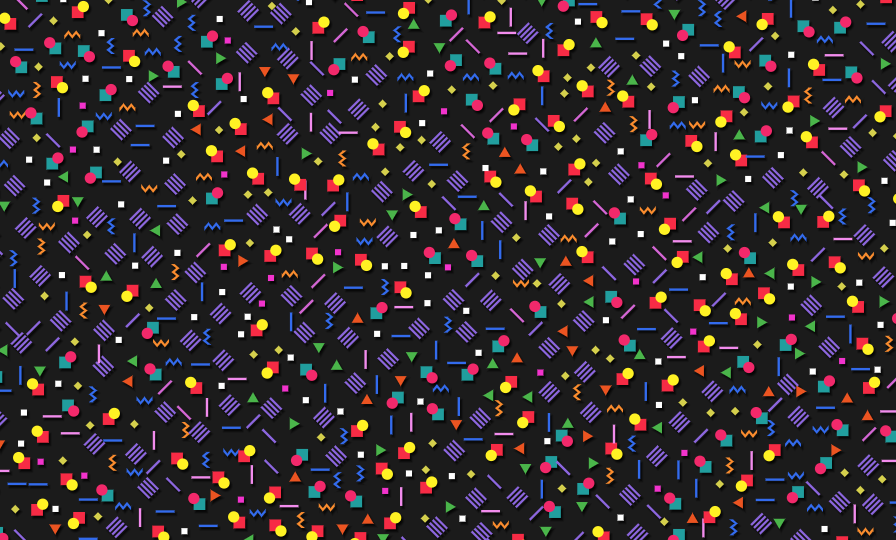
A Shadertoy shader for this pattern:

```glsl
// Retro confetti: bright geometric motifs with soft drop shadows on charcoal.

// Layout, in design units (the canvas is DESIGN_HEIGHT units tall)
const float DESIGN_HEIGHT = 460.0;
const mat2  LATTICE = mat2(20.9, 6.2, 5.1, 21.2);  // tilted triangular lattice
const float JITTER = 4.6;
const float WANDER = 5.0;
const float WANDER_LENGTH = 150.0;
// Motif sizes
const vec2  LINE_HALF = vec2(8.0, 1.0);
const vec2  HATCH_HALF = vec2(7.0, 0.95);
const float HATCH_STEP = 3.5;
const float PAIR_SQUARE = 5.0;
const float PAIR_CIRCLE = 4.8;
const float PAIR_OFFSET = 2.4;
const float SMALL_SQUARE = 2.6;
const vec2  TRIANGLE = vec2(5.0, 8.6);             // half base, height
const vec3  ZIGZAG = vec3(6.8, 2.0, 6.6);          // half length, amplitude, period
const float ZIGZAG_HALF_WIDTH = 0.95;
// Shadow
const vec2  SHADOW_OFFSET = vec2(1.6, -2.2);
const float SHADOW_SOFTNESS = 1.8;
const float SHADOW_STRENGTH = 0.8;
// Colours
const vec3 CHARCOAL = vec3(0.105);
const vec3 PURPLE   = vec3(0.55, 0.40, 0.87);
const vec3 RED      = vec3(0.97, 0.17, 0.27);
const vec3 TEAL     = vec3(0.13, 0.62, 0.62);
const vec3 YELLOW   = vec3(1.00, 0.95, 0.14);
const vec3 PINK     = vec3(0.95, 0.16, 0.42);
const vec3 BLUE     = vec3(0.20, 0.42, 0.93);
const vec3 ORANGE   = vec3(0.98, 0.55, 0.18);
const vec3 GREEN    = vec3(0.29, 0.71, 0.29);
const vec3 RUST     = vec3(0.92, 0.33, 0.13);
const vec3 WHITE    = vec3(1.00);
const vec3 MAGENTA  = vec3(0.95, 0.20, 0.80);
const vec3 OLIVE    = vec3(0.83, 0.81, 0.30);
const vec3 ORCHID   = vec3(0.83, 0.40, 0.83);
const vec3 ROSE     = vec3(0.95, 0.55, 0.93);
// Motif kinds: the first BIG_KINDS are large, the rest small; shares sum to 1 in each group
const int HATCH = 0, PAIR = 1, LINE = 2, ZIG = 3, WEDGE = 4, BLOCK = 5;
const int KINDS = 14, BIG_KINDS = 3;
const int SHAPE[14] = int[14](HATCH, PAIR, PAIR,
    LINE, ZIG, ZIG, WEDGE, WEDGE, BLOCK, BLOCK, BLOCK, LINE, LINE, LINE);
const float DIAGONAL[14] = float[14](1., 0., 0., 0., 0., 0., 0., 0., 0., 0., 1., 1., 1., 0.);
const float SHARE[14] = float[14](0.37, 0.38, 0.25,
    0.135, 0.12, 0.07, 0.12, 0.055, 0.13, 0.05, 0.12, 0.07, 0.065, 0.065);
const vec3 INK[14] = vec3[14](PURPLE, RED, TEAL,
    BLUE, BLUE, ORANGE, GREEN, RUST, WHITE, MAGENTA, OLIVE, PURPLE, ORCHID, ROSE);

// Integer hash giving three values in 0..1
vec3 hash3(ivec3 cell) {
    uvec3 v = uvec3(cell) * 1664525u + 1013904223u;
    v.x += v.y * v.z; v.y += v.z * v.x; v.z += v.x * v.y;
    v ^= v >> 16u;
    v.x += v.y * v.z; v.y += v.z * v.x; v.z += v.x * v.y;
    return vec3(v >> 8u) / exp2(24.0);
}

float box(vec2 p, vec2 halfSize) {
    vec2 d = abs(p) - halfSize;
    return length(max(d, 0.0)) + min(max(d.x, d.y), 0.0);
}

// Distances to the main part (x) and the accent circle (y)
vec2 motif(vec2 p, int shape) {
    float body = 0.0, accent = 1000.0;
    if (shape == HATCH) {
        p.y -= HATCH_STEP * clamp(floor(p.y / HATCH_STEP) + 0.5, -1.5, 1.5);
        body = box(p, HATCH_HALF);
    } else if (shape == PAIR) {
        body = box(p + PAIR_OFFSET, vec2(PAIR_SQUARE));
        accent = length(p - PAIR_OFFSET) - PAIR_CIRCLE;
    } else if (shape == LINE) {
        body = box(p, LINE_HALF);
    } else if (shape == ZIG) {
        float wave = ZIGZAG.y * (4.0 * abs(fract(p.x / ZIGZAG.z) - 0.5) - 1.0);
        float slope = 4.0 * ZIGZAG.y / ZIGZAG.z;
        float stroke = abs(p.y - wave) / sqrt(1.0 + slope * slope) - ZIGZAG_HALF_WIDTH;
        body = max(stroke, abs(p.x) - ZIGZAG.x);
    } else if (shape == WEDGE) {
        float side = dot(vec2(abs(p.x), p.y - 0.5 * TRIANGLE.y), normalize(TRIANGLE.yx));
        body = max(side, -p.y - 0.5 * TRIANGLE.y);
    } else body = box(p, vec2(SMALL_SQUARE));
    return vec2(body, accent);
}

void mainImage(out vec4 fragColor, in vec2 fragCoord) {
    float pixel = DESIGN_HEIGHT / iResolution.y;
    vec2 p = fragCoord * pixel;
    ivec2 home = ivec2(floor(inverse(LATTICE) * p + 0.5));
    vec4 paint = vec4(0.0);
    float shadow = 0.0;
    for (int n = 0; n < 25; n++) {
        ivec2 cell = home + ivec2(n % 5, n / 5) - 2;
        vec3 place = hash3(ivec3(cell, 1)), choice = hash3(ivec3(cell, 2));
        // One lattice point in three is large, never next to another
        bool big = (cell.x - cell.y + 3000) % 3 == 0;
        int kind = big ? 0 : BIG_KINDS, last = big ? BIG_KINDS - 1 : KINDS - 1;
        for (float pick = choice.x; kind < last && pick > SHARE[kind]; kind++) pick -= SHARE[kind];
        // Jittered centre and quarter-turn orientation
        vec2 centre = LATTICE * vec2(cell);
        centre += WANDER * sin(centre.yx * 6.2832 / WANDER_LENGTH + vec2(0.0, 2.0));
        centre += JITTER * (2.0 * place.xy - 1.0);
        float angle = 1.5708 * floor(choice.y * 4.0) + 0.7854 * DIAGONAL[kind];
        mat2 turn = mat2(cos(angle), sin(angle), -sin(angle), cos(angle));
        // Main part, accent circle and drop shadow
        vec2 cover = clamp(0.5 - motif(turn * (p - centre), SHAPE[kind]) / pixel, 0.0, 1.0);
        paint = mix(paint, vec4(INK[kind], 1.0), cover.x);
        paint = mix(paint, vec4(kind == 1 ? YELLOW : PINK, 1.0), cover.y);
        vec2 shade = motif(turn * (p - centre - SHADOW_OFFSET), SHAPE[kind]);
        shadow = max(shadow, 1.0 - smoothstep(-SHADOW_SOFTNESS, SHADOW_SOFTNESS, min(shade.x, shade.y)));
    }
    vec3 ground = CHARCOAL * (1.0 - SHADOW_STRENGTH * shadow);
    fragColor = vec4(paint.rgb + ground * (1.0 - paint.a), 1.0);
}
```
